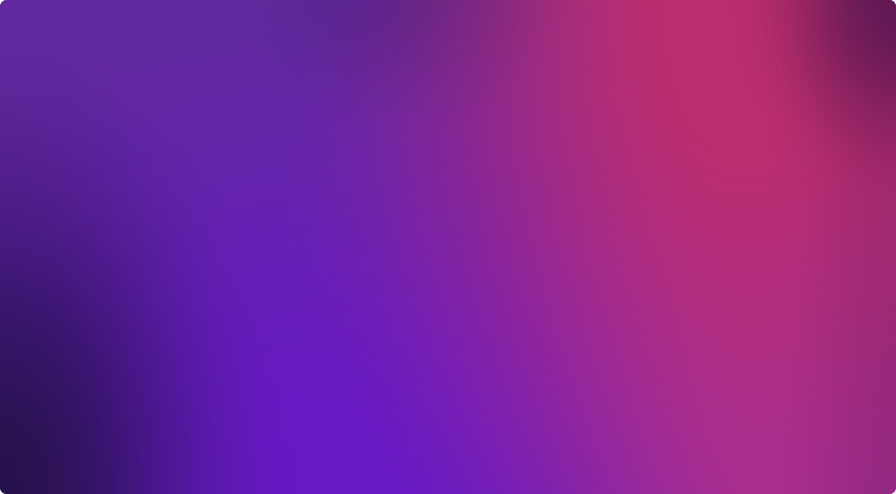
A Shadertoy shader for this background:

```glsl
// Soft elliptical glow: 1 at the centre, 0 at the given radii
float glow(vec2 p, vec2 centre, vec2 radii) {
    return 1.0 - smoothstep(0.0, 1.0, length((p - centre) / radii));
}

// Signed distance to a box with rounded corners
float roundedBox(vec2 p, vec2 halfSize, float radius) {
    vec2 q = abs(p) - halfSize + radius;
    return length(max(q, 0.0)) + min(max(q.x, q.y), 0.0) - radius;
}

void mainImage(out vec4 fragColor, in vec2 fragCoord) {
    vec2 uv = fragCoord / iResolution.xy;

    // Violet field, greyer towards the upper left
    float haze = smoothstep(0.1, 1.1, uv.y + 0.3 * (0.4 - uv.x));
    vec3 violet = mix(vec3(0.40, 0.10, 0.76), vec3(0.385, 0.16, 0.62), haze);

    // Pink band, leaning left as it rises
    vec3 pink = mix(vec3(0.66, 0.18, 0.56), vec3(0.74, 0.18, 0.43),
                    smoothstep(-0.1, 0.9, uv.y));
    float bandStart = 0.42 - 0.40 * uv.y + 0.32 * uv.y * uv.y;
    float bandPeak = 0.87 - 0.09 * uv.y;
    vec3 color = mix(violet, pink, smoothstep(bandStart, bandPeak, uv.x));

    // Shadows: lower left, top centre, right edge and upper right
    color = mix(color, vec3(0.15, 0.07, 0.30), glow(uv, vec2(0.0), vec2(0.33, 1.0)));
    color *= 1.0 - 0.10 * glow(uv, vec2(0.45, 1.0), vec2(0.22, 0.3));
    float shade = 0.17 * smoothstep(0.85, 1.0, uv.x)
                + 0.52 * glow(uv, vec2(1.0), vec2(0.20, 0.42));
    color = mix(color, vec3(0.22, 0.06, 0.28), shade);

    // Rounded card corners on white
    float pixel = 1.0 / iResolution.y;
    vec2 size = vec2(iResolution.x / iResolution.y, 1.0);
    float edge = roundedBox((uv - 0.5) * size, 0.5 * size, 0.013);
    color = mix(color, vec3(1.0), smoothstep(-0.5 * pixel, 0.5 * pixel, edge));

    fragColor = vec4(color, 1.0);
}
```
